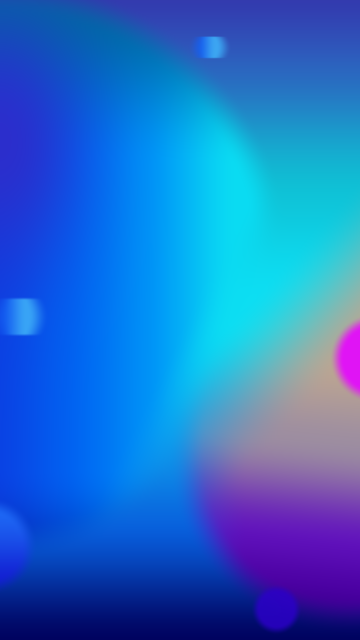
Write a WebGL 1 fragment shader that draws this background.

```glsl
precision highp float;
uniform vec2 u_resolution;

// Vertical ramp of the space around the large disc
vec3 skyRamp(float y) {
  vec3 c = mix(vec3(0.0, 0.0, 0.36), vec3(0.03, 0.36, 0.86), smoothstep(-0.02, 0.19, y));
  c = mix(c, vec3(0.06, 0.6, 0.92), smoothstep(0.14, 0.33, y));
  c = mix(c, vec3(0.05, 0.87, 0.95), smoothstep(0.29, 0.5, y));
  c = mix(c, vec3(0.06, 0.75, 0.83), smoothstep(0.53, 0.74, y));
  c = mix(c, vec3(0.18, 0.36, 0.74), smoothstep(0.69, 0.94, y));
  return mix(c, vec3(0.2, 0.22, 0.68), smoothstep(0.89, 1.02, y));
}

// Large disc: blue to cyan across, shaded at both ends
vec3 discColor(vec2 p) {
  vec3 c = mix(vec3(0.04, 0.25, 0.89), vec3(0.0, 0.4, 0.95), smoothstep(-0.03, 0.15, p.x));
  c = mix(c, vec3(0.0, 0.61, 0.97), smoothstep(0.1, 0.28, p.x));
  c = mix(c, vec3(0.04, 0.86, 0.95), smoothstep(0.23, 0.375, p.x));
  c = mix(c, vec3(0.0, 0.41, 0.63), smoothstep(0.74, 1.0, p.y));
  vec2 lobe = (p - vec2(0.0, 0.78)) / vec2(0.12, 0.19);
  c = mix(c, vec3(0.17, 0.18, 0.8), exp(-dot(lobe, lobe)));
  return mix(vec3(0.0, 0.0, 0.46), c, smoothstep(-0.02, 0.27, p.y));
}

float discMask(vec2 p) {
  float circle = length(p - vec2(0.0, 0.583)) - 0.426;
  float cut = dot(p - vec2(0.319, 0.46), vec2(0.89, -0.454));
  float upper = 1.0 - smoothstep(-0.03, 0.03, circle);
  return upper * (1.0 - smoothstep(-0.045, 0.045, cut));
}

// Warm sphere: sand above, violet below
vec3 sphereColor(vec2 p) {
  float y = p.y + (p.x - 0.45) * 0.1;
  vec3 c = mix(vec3(0.1, 0.0, 0.44), vec3(0.29, 0.0, 0.63), smoothstep(-0.02, 0.1, y));
  c = mix(c, vec3(0.38, 0.07, 0.74), smoothstep(0.07, 0.18, y));
  c = mix(c, vec3(0.61, 0.55, 0.63), smoothstep(0.15, 0.32, y));
  c = mix(c, vec3(0.74, 0.65, 0.57), smoothstep(0.3, 0.45, y));
  float coolSide = (1.0 - smoothstep(0.27, 0.39, p.x)) * (1.0 - smoothstep(0.23, 0.35, p.y));
  return mix(c, vec3(0.15, 0.3, 0.86), 0.6 * coolSide);
}

float sphereMask(vec2 p) {
  vec2 q = p - vec2(0.547, 0.29);
  q.y *= q.y > 0.0 ? 0.55 : 1.0;
  float body = 1.0 - smoothstep(0.225, 0.285, length(q));
  float haze = dot(p - vec2(0.443, 0.466), vec2(0.74, -0.67));
  return body * smoothstep(-0.085, 0.098, haze);
}

float softDisc(vec2 p, vec2 center, float radius, float blur) {
  return 1.0 - smoothstep(radius - blur, radius + blur, length(p - center));
}

// Lozenge with crisp top and bottom and faded sides
vec3 addLozenge(vec3 base, vec2 p, vec2 center, vec2 halfSize) {
  vec2 q = (p - center) / halfSize;
  vec2 a = abs(q);
  float mask = (1.0 - smoothstep(0.88, 1.08, a.y))
             * (1.0 - smoothstep(0.35, 1.1, a.x + 0.2 * a.y * a.y));
  vec3 tint = mix(vec3(0.08, 0.38, 0.95), vec3(0.24, 0.68, 0.97), smoothstep(-0.6, 0.3, q.x));
  return mix(base, tint, 0.9 * mask);
}

void main() {
  vec2 p = gl_FragCoord.xy / u_resolution.y;

  // Broad fields
  vec3 color = mix(skyRamp(p.y), discColor(p), discMask(p));
  color = mix(color, sphereColor(p), sphereMask(p));

  // Small discs
  color = mix(color, vec3(0.88, 0.08, 0.96), softDisc(p, vec2(0.586, 0.44), 0.06, 0.011));
  vec3 leftOrb = mix(vec3(0.08, 0.1, 0.85), vec3(0.13, 0.44, 0.98), smoothstep(0.08, 0.21, p.y));
  color = mix(color, leftOrb, 0.85 * softDisc(p, vec2(-0.018, 0.147), 0.064, 0.013));
  color = mix(color, vec3(0.17, 0.0, 0.78), 0.85 * softDisc(p, vec2(0.432, 0.048), 0.033, 0.007));

  // Bright lozenges
  color = addLozenge(color, p, vec2(0.328, 0.926), vec2(0.031, 0.017));
  color = addLozenge(color, p, vec2(0.029, 0.505), vec2(0.043, 0.029));

  gl_FragColor = vec4(color, 1.0);
}
```
